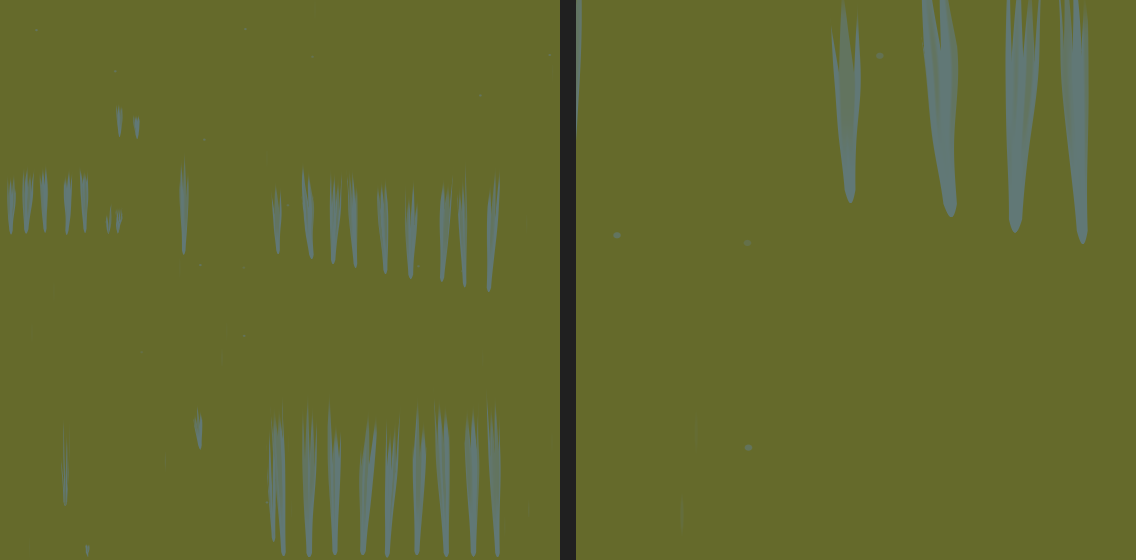
Left: the whole. Right: its middle third, enlarged.
Write a Shadertoy shader that draws this pattern.

```glsl
#define GROUND vec3(0.398, 0.417, 0.170)
#define PAINT vec3(0.380, 0.470, 0.462)
#define FOOT_WIDTH 0.38    // width at the foot, relative to the belly
#define FOOT_ROUND 0.008   // length of the rounded foot
#define MAX_LEAN 0.07      // sideways drift per unit of height
#define STREAK_DEPTH 0.30  // loss of paint between bristles
#define TIP_FADE 0.16      // share of the stroke that dries out on top
#define FLECK_GRID 26.0
#define FLECK_CHANCE 0.05

float hash(vec2 p) {
    return fract(sin(dot(p, vec2(12.9898, 78.233))) * 43758.5453);
}

float noise(vec2 p) {
    vec2 i = floor(p), f = fract(p);
    f = f * f * (3.0 - 2.0 * f);
    return mix(mix(hash(i), hash(i + vec2(1, 0)), f.x),
               mix(hash(i + vec2(0, 1)), hash(i + vec2(1, 1)), f.x), f.y);
}

float cover(float d) {
    return clamp(d * iResolution.y + 0.5, 0.0, 1.0);
}

// One upright brush stroke: narrow round foot, wide belly, split dry top.
// size holds half width and length
float stroke(vec2 q, vec2 size, float fray, float seed) {
    float t = q.y / size.y;
    if (t <= 0.0 || t >= 1.0 || abs(q.x) > 0.06) return 0.0;

    float lean = (hash(vec2(seed, 1.0)) - 0.5) * 2.0 * MAX_LEAN;
    float x = q.x - lean * q.y + 0.002 * (noise(vec2(t * 4.0, seed)) - 0.5);
    float w = size.x * mix(FOOT_WIDTH, 1.0, smoothstep(0.0, 0.6, t));
    w *= sqrt(clamp(q.y / FOOT_ROUND, 0.0, 1.0));
    w = max(w, 0.0001);
    float u = x / w;

    // bristle clumps that share one gap depth but end at their own heights
    float teeth = mix(0.9, 1.6, hash(vec2(seed, 2.0)));
    float v = u * teeth + hash(vec2(seed, 3.0));
    float gap = 1.0 - fray * mix(0.75, 1.15, hash(vec2(seed, 4.0)));
    float top = mix(gap, 1.0, mix(0.45, 1.0, hash(vec2(floor(v), seed + 5.0))));
    float tooth = (top - t) / (top - gap) - abs(2.0 * fract(v) - 1.0);
    float shape = cover(min(w - abs(x), tooth * w / (2.0 * teeth)));

    float dry = smoothstep(0.35, 0.75, noise(vec2(u * 2.6 + seed * 7.0, t * 2.0)));
    float fade = smoothstep(0.0, TIP_FADE, top - t);
    return shape * fade * (1.0 - STREAK_DEPTH * dry * smoothstep(0.1, 0.4, t));
}

// Row of strokes; growth lengthens them towards its end
float row(vec2 p, vec2 first, vec2 stride, int count, vec2 size,
          float growth, float fray, float seed) {
    float paint = 0.0;
    for (int i = 0; i < count; i++) {
        float n = float(i), id = seed + n * 1.7;
        vec2 jitter = vec2(hash(vec2(id, 11.0)), hash(vec2(id, 12.0))) - 0.5;
        vec2 foot = first + stride * n + jitter * vec2(0.35 * stride.x, 0.005);
        vec2 scale = mix(vec2(0.8, 0.9), vec2(1.15, 1.12),
                         vec2(hash(vec2(id, 13.0)), hash(vec2(id, 14.0))));
        scale.y *= 1.0 + growth * n / float(count);
        paint = max(paint, stroke(p - foot, size * scale, fray, id));
    }
    return paint;
}

// Rare flecks and faint upright scratches
float flecks(vec2 p) {
    vec2 cell = floor(p * FLECK_GRID);
    if (hash(cell + 0.3) > FLECK_CHANCE) return 0.0;
    vec2 middle = 0.3 + 0.4 * vec2(hash(cell + 1.7), hash(cell + 4.1));
    float kind = hash(cell + 8.9);
    vec2 radius = mix(vec2(0.0022, 0.0018), vec2(0.0009, 0.010), step(0.4, kind));
    vec2 d = (fract(p * FLECK_GRID) - middle) / FLECK_GRID;
    float edge = (1.0 - length(d / radius)) * min(radius.x, radius.y);
    return cover(edge) * mix(0.7, 0.1, smoothstep(0.1, 0.6, kind));
}

void mainImage(out vec4 fragColor, in vec2 fragCoord) {
    vec2 p = fragCoord / iResolution.xy;

    // upper band: short strokes on the left, longer and lower on the right
    float paint = row(p, vec2(0.020, 0.583), vec2(0.032, 0.0), 5, vec2(0.0085, 0.122), 0.0, 0.40, 3.1);
    paint = max(paint, row(p, vec2(0.196, 0.583), vec2(0.018, 0.0), 2, vec2(0.0065, 0.052), 0.0, 0.75, 21.3));
    paint = max(paint, row(p, vec2(0.218, 0.753), vec2(0.030, 0.0), 2, vec2(0.0055, 0.060), 0.0, 0.40, 31.7));
    paint = max(paint, row(p, vec2(0.329, 0.544), vec2(0.0), 1, vec2(0.0085, 0.180), 0.0, 0.40, 41.9));
    paint = max(paint, row(p, vec2(0.502, 0.546), vec2(0.047, -0.0085), 9, vec2(0.0098, 0.155), 0.55, 0.42, 53.3));

    // lower band: tall strokes on the right, thin split ones on the left
    paint = max(paint, row(p, vec2(0.510, 0.006), vec2(0.047, 0.0), 9, vec2(0.0118, 0.295), 0.08, 0.40, 83.9));
    paint = max(paint, row(p, vec2(0.075, 0.094), vec2(0.379, -0.064), 2, vec2(0.0080, 0.185), 0.1, 0.84, 113.1));
    paint = max(paint, row(p, vec2(0.357, 0.197), vec2(0.0), 1, vec2(0.0080, 0.095), 0.0, 0.55, 127.7));
    paint = max(paint, row(p, vec2(0.157, 0.005), vec2(0.0), 1, vec2(0.0045, 0.028), 0.0, 0.50, 139.3));

    paint = max(paint, flecks(p));
    fragColor = vec4(mix(GROUND, PAINT, paint), 1.0);
}
```
